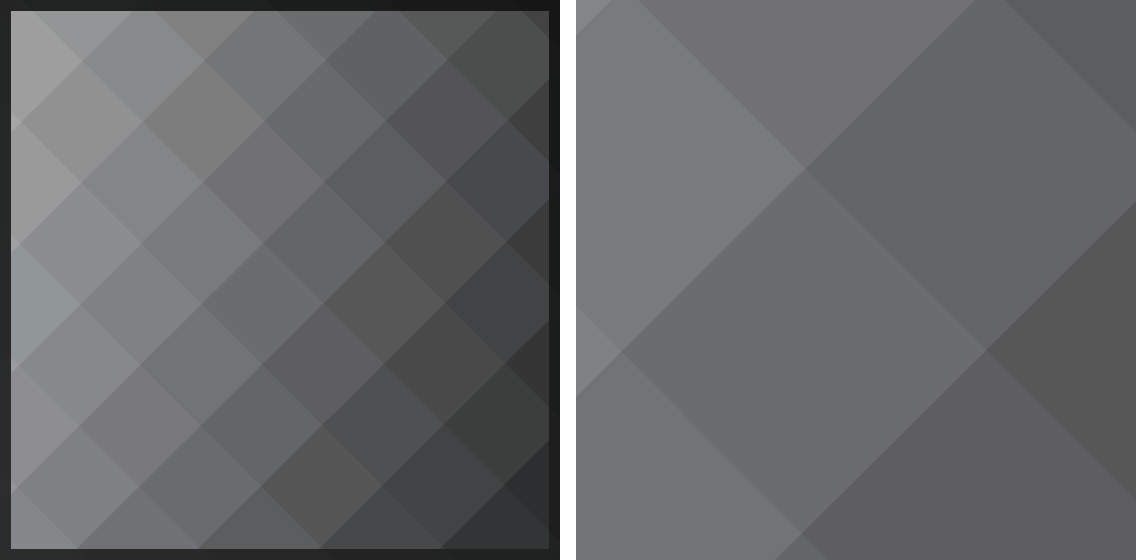
Left, the full canvas; right, a detail of the centre.
Give the GLSL for this background, as a Shadertoy shader.

```glsl
// Flat grey diamond mosaic, shaded from light left to dark right, in a thin dark frame.

#define PERIOD 0.2172              // diamond width and height
#define ANCHOR vec2(0.470, 0.5664) // one lattice corner
#define SHEAR vec2(0.010, 0.0045)  // slight skew of the lattice
#define FRAME 0.0195               // frame thickness
#define MID_GREY 0.42
#define SLOPE vec2(-0.369, 0.110)  // brightness change across and up
#define VARIATION 0.006            // random shade difference per diamond
#define SAMPLES 4                  // antialiasing grid per side

const vec3 NEUTRAL = vec3(0.0, 0.002, 0.005);
const vec3 COOL = vec3(0.0, 0.003, 0.017);
const vec3 CYAN = vec3(-0.012, 0.012, 0.019);

float hash(vec2 p) {
    p = fract(p * vec2(0.1031, 0.1137) + 0.37);
    p += dot(p, p.yx + 19.19);
    return fract((p.x + p.y) * p.x * 7.31);
}

// Index of the diamond holding p, counted along both diagonals
vec2 diamondId(vec2 p) {
    vec2 q = p - ANCHOR;
    q = (q - SHEAR * q.yx) / PERIOD;
    return floor(vec2(q.x - q.y, q.x + q.y));
}

// Diamond centre, measured from the middle diamond
vec2 diamondCentre(vec2 id) {
    vec2 c = id + 0.5;
    return 0.5 * PERIOD * vec2(c.x + c.y, c.y - c.x + 1.0);
}

// Cool band along the rising diagonal, with two accent diamonds
vec3 diamondTint(vec2 id) {
    float across = id.x + 0.5;
    if (id == vec2(-2.0, -3.0)) return CYAN;
    if (id == vec2(1.0, 2.0)) return COOL;
    return id.y < 3.2 - 1.5 * across * across ? COOL : NEUTRAL;
}

vec3 mosaic(vec2 p) {
    vec2 id = diamondId(p);
    vec2 c = diamondCentre(id);
    float wear = VARIATION * (hash(id) - 0.5);

    // Frame: a darker, softer version of the same lattice
    vec2 edge = min(p, 1.0 - p);
    if (min(edge.x, edge.y) < FRAME) {
        float dark = 0.132 - 0.052 * c.x - 0.035 * c.y + wear;
        return dark + vec3(0.0, 0.003, 0.002);
    }

    float shade = MID_GREY + dot(SLOPE, c) - 0.063 * c.y * c.y + wear;
    return shade + diamondTint(id);
}

void mainImage(out vec4 fragColor, in vec2 fragCoord) {
    vec3 sum = vec3(0.0);
    for (int y = 0; y < SAMPLES; y++)
    for (int x = 0; x < SAMPLES; x++) {
        vec2 offset = (vec2(x, y) + 0.5) / float(SAMPLES) - 0.5;
        sum += mosaic((fragCoord + offset) / iResolution.xy);
    }
    fragColor = vec4(sum / float(SAMPLES * SAMPLES), 1.0);
}
```
